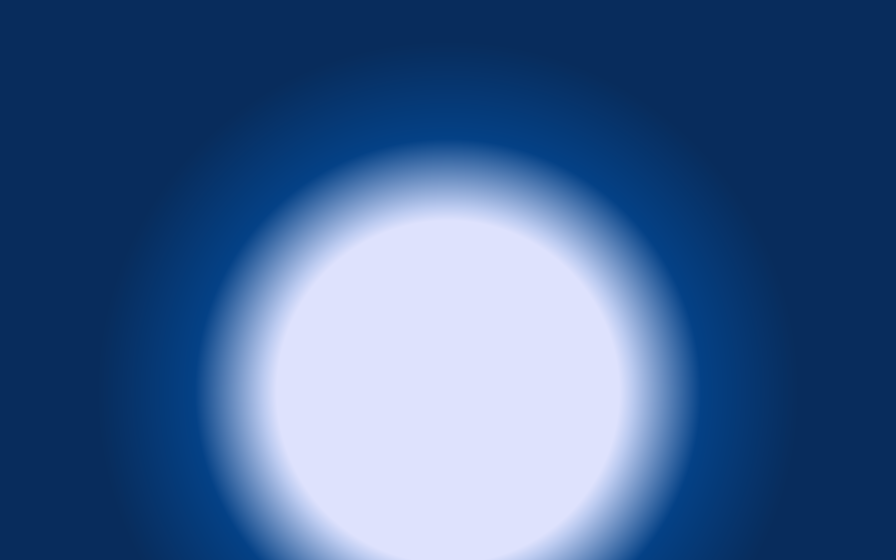
Write a Shadertoy shader that draws this background.

```glsl
// A pale disc low on a deep blue field, wrapped in a soft halo and a wide
// faint glow. One radial distance, in units of canvas height, is run through
// a chain of linear colour stops.

const vec3 DISC_COLOR  = vec3(0.870, 0.885, 0.992);
const vec3 RIM_COLOR   = vec3(0.735, 0.795, 0.942);
const vec3 GLOW_COLOR  = vec3(0.016, 0.255, 0.525);
const vec3 FIELD_COLOR = vec3(0.031, 0.174, 0.361);

const float DISC_RADIUS  = 0.306;
const float RIM_RADIUS   = 0.330;
const float HALO_RADIUS  = 0.452;
const float GLOW_RADIUS  = 0.625;
const float DISC_HEIGHT  = 0.300;

// Linear blend from one colour stop to the next
vec3 blendStop(vec3 inner, vec3 outer, float start, float end, float radius) {
    return mix(inner, outer, clamp((radius - start) / (end - start), 0.0, 1.0));
}

// Colour at a given distance from the disc centre
vec3 radialGlow(float radius) {
    vec3 color = blendStop(DISC_COLOR, RIM_COLOR, DISC_RADIUS, RIM_RADIUS, radius);
    color = blendStop(color, GLOW_COLOR, RIM_RADIUS, HALO_RADIUS, radius);
    return blendStop(color, FIELD_COLOR, HALO_RADIUS, GLOW_RADIUS, radius);
}

void mainImage(out vec4 fragColor, in vec2 fragCoord) {
    // Height units keep the disc circular at any aspect ratio
    vec2 position = fragCoord / iResolution.y;
    vec2 center = vec2(0.5 * iResolution.x / iResolution.y, DISC_HEIGHT);
    fragColor = vec4(radialGlow(distance(position, center)), 1.0);
}
```
